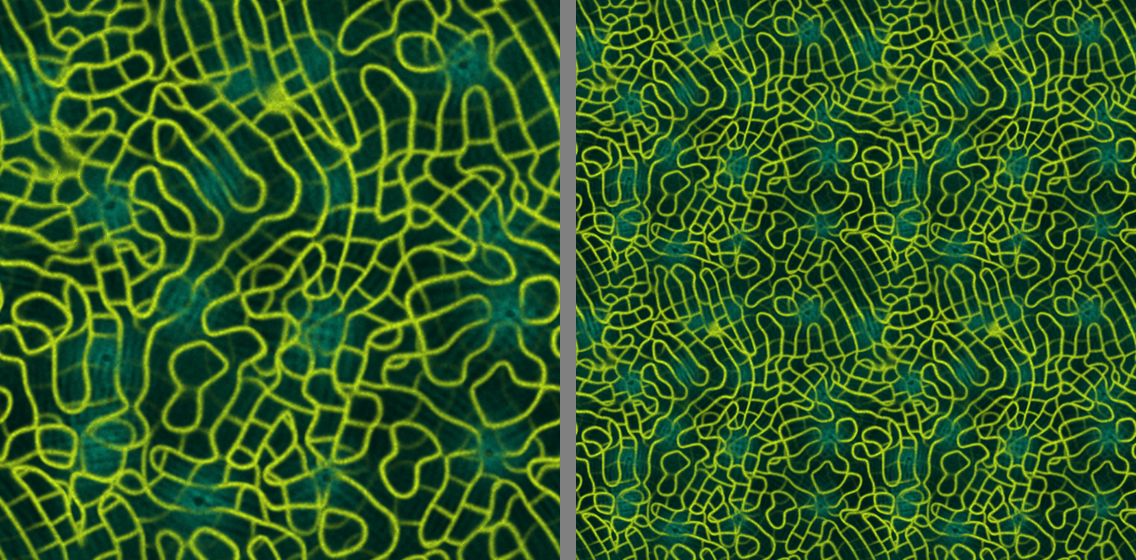
Left, the tile; right, the same tile 2 across and 2 down.
Give the GLSL for this pattern, as a Shadertoy shader.

```glsl
#define VEINS 10.5        // vein pairs across the canvas
#define WALLS 8.5         // cross wall pairs across the canvas
#define FIBERS 48.0       // fine streaks across the canvas
#define KERNELS 7.0       // wave packets per side
#define POLES 4.0         // glowing poles per side
#define VEIN_WIDTH 0.0057
#define GLOW_SIZE 0.064
#define WARP 0.014
#define GRAIN 0.18

const float TAU = 6.2831853;
const float FALLOFF = 2.2;
const vec3 DARK = vec3(0.0, 0.11, 0.08);
const vec3 HAZE = vec3(0.01, 0.26, 0.18);
const vec3 TEAL = vec3(0.02, 0.49, 0.40);
const vec3 LIME = vec3(0.71, 0.83, 0.09);

vec2 hash2(vec2 p) {
    vec3 h = fract(p.xyx * vec3(0.1031, 0.1030, 0.0973));
    h += dot(h, h.yzx + 33.33);
    return fract((h.xx + h.yz) * h.zy);
}

// Value noise that wraps after n cells
float noise(vec2 p, float n, float seed) {
    p *= n;
    vec2 i = floor(p), f = p - i;
    f = f * f * (3.0 - 2.0 * f);
    vec2 a = mod(i, n) + seed, b = mod(i + 1.0, n) + seed;
    return mix(mix(hash2(a).x, hash2(vec2(b.x, a.y)).x, f.x),
               mix(hash2(vec2(a.x, b.y)).x, hash2(b).x, f.x), f.y);
}

vec2 polePosition(vec2 cell) {
    return cell + 0.15 + 0.7 * hash2(mod(cell, POLES) + 17.0);
}

// Unsigned flow direction: radial around the poles, blended as double angles
vec2 flowAxis(vec2 p) {
    vec2 q = p * POLES, id = floor(q);
    vec2 sum = 1.5 * (vec2(noise(p, 3.0, 3.0), noise(p, 3.0, 41.0)) - 0.5);
    for (int y = -1; y <= 1; y++)
    for (int x = -1; x <= 1; x++) {
        vec2 d = q - polePosition(id + vec2(x, y));
        float r2 = dot(d, d);
        float w = pow(max(0.0, 1.0 - r2 / 1.32), 3.0) / (r2 + 0.35);
        sum += w * vec2(d.x * d.x - d.y * d.y, 2.0 * d.x * d.y) / (r2 + 0.001);
    }
    float angle = 0.5 * atan(sum.y, sum.x + 1e-6);
    return vec2(cos(angle), sin(angle));
}

// x: glow around the poles, y: dark eye in the middle of some
vec2 poleGlow(vec2 p) {
    vec2 q = p * POLES, id = floor(q), sum = vec2(0.0);
    for (int y = -1; y <= 1; y++)
    for (int x = -1; x <= 1; x++) {
        vec2 cell = id + vec2(x, y), h = hash2(mod(cell, POLES) + 71.0);
        float r = length(q - polePosition(cell)) / POLES;
        float body = exp(-r * r / (GLOW_SIZE * GLOW_SIZE));
        float core = exp(-r * r / (0.1 * GLOW_SIZE * GLOW_SIZE));
        sum.x += mix(0.5, 0.85, h.x) * body + 0.35 * h.y * core;
        sum.y += step(0.45, h.y) * (1.0 - smoothstep(0.004, 0.012, r));
    }
    return sum;
}

// One wave packet: value in x, gradient in yz
vec3 packet(vec2 d, vec2 k, float phase, float w) {
    float a = dot(k, d) + phase;
    vec2 decay = -2.0 * FALLOFF * KERNELS * KERNELS * d;
    return w * vec3(cos(a), decay * cos(a) - k * sin(a));
}

// Distance to the zero line of a packet sum
float zeroDistance(vec3 field, float waves) {
    return abs(field.x) / max(length(field.yz), 0.2 * TAU * waves);
}

void mainImage(out vec4 fragColor, in vec2 fragCoord) {
    vec2 uv = fragCoord / iResolution.xy;
    vec2 p = uv + WARP * (vec2(noise(uv, 9.0, 5.0), noise(uv, 9.0, 23.0)) - 0.5);

    // Packets across the flow make veins, packets along it make walls
    vec3 vein = vec3(0.0), evenWall = vein, oddWall = vein;
    float fiber = 0.0;
    vec2 id = floor(p * KERNELS);
    for (int y = -2; y <= 2; y++)
    for (int x = -2; x <= 2; x++) {
        vec2 cell = id + vec2(x, y), wrapped = mod(cell, KERNELS);
        vec2 site = (cell + hash2(wrapped + 101.0)) / KERNELS, d = p - site;
        float r2 = dot(d, d) * KERNELS * KERNELS;
        if (r2 > 4.0) continue;
        vec2 along = flowAxis(site), across = vec2(-along.y, along.x);
        vec2 h = hash2(wrapped + 151.0), g = hash2(wrapped + 211.0);
        float w = exp(-FALLOFF * r2);
        vein += packet(d, TAU * VEINS * across, TAU * h.x, w);
        evenWall += packet(d, TAU * WALLS * along, TAU * h.y, w);
        oddWall += packet(d, TAU * WALLS * along, TAU * g.x, w);
        vec2 tilted = across + 0.5 * (g.y - 0.5) * along;
        fiber += 0.6 * w * (cos(TAU * (FIBERS * (0.7 + 0.6 * h.x) * dot(across, d) + h.y))
                          + cos(TAU * (FIBERS * (0.8 + 0.7 * g.x) * dot(tilted, d) + g.y)));
    }
    float veinDist = zeroDistance(vein, VEINS);
    // Walls change at each vein, so they are staggered like bricks
    float wallDist = zeroDistance(vein.x > 0.0 ? evenWall : oddWall, WALLS);

    // Lines fade near the poles, walls also in some regions
    vec2 glow = poleGlow(p + 0.02 * (noise(uv, 24.0, 61.0) - 0.5));
    float nearPole = smoothstep(0.3, 0.85, glow.x);
    float width = VEIN_WIDTH * mix(0.85, 1.15, noise(uv, 8.0, 83.0));
    float veinPower = mix(0.6, 1.15, noise(uv, 7.0, 29.0)) * (1.0 - 0.8 * nearPole);
    float wallPower = mix(0.08, 0.8, smoothstep(0.3, 0.7, noise(uv, 6.0, 47.0)))
                    * (1.0 - 0.95 * nearPole);
    float veinLine = min(veinPower, 1.0) * exp(-pow(veinDist / width, 2.0));
    float wallLine = wallPower * exp(-pow(wallDist / width, 2.0));
    float line = 1.0 - (1.0 - veinLine) * (1.0 - wallLine);

    // Hazy ground, teal fibrous poles, then the lines and fine grain
    float haze = -0.2 + 0.5 * noise(uv, 6.0, 13.0) + 0.45 * noise(uv, 15.0, 37.0)
               + 0.15 * fiber + 0.2 * veinPower * exp(-veinDist / 0.009);
    vec3 color = mix(DARK, HAZE, clamp(haze, 0.0, 1.2));
    float shine = glow.x * (0.75 + 0.22 * fiber) * (1.0 - 0.75 * min(glow.y, 1.0));
    color = mix(color, TEAL, clamp(shine, 0.0, 1.0));
    color = mix(color, LIME, line);
    float grain = noise(uv, 256.0, 7.0) + noise(uv, 170.0, 19.0) - 1.0;
    color *= 1.0 + GRAIN * grain;
    fragColor = vec4(clamp(color, 0.0, 1.0), 1.0);
}
```
